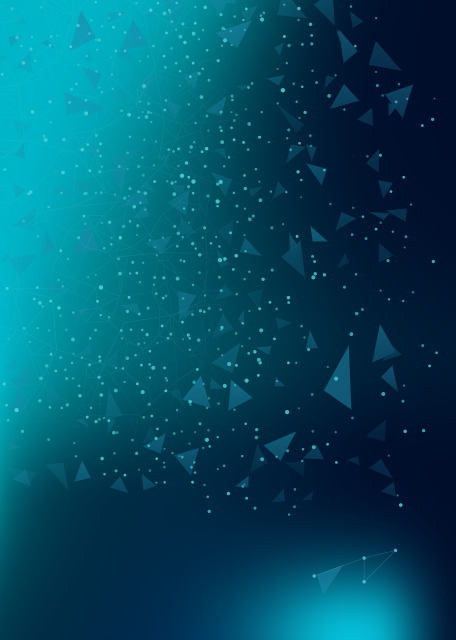
Give the GLSL for this background, as a WebGL 1 fragment shader.

```glsl
precision highp float;
// Cyan and navy gradient with a scattered network of dots, thin links and glassy shards.

uniform vec2 u_resolution;

vec2 hash2(vec2 p) {
  return fract(sin(vec2(dot(p, vec2(127.1, 311.7)), dot(p, vec2(269.5, 183.3)))) * 43758.5);
}

float segmentDistance(vec2 p, vec2 a, vec2 b) {
  vec2 d = b - a;
  return length(p - a - d * clamp(dot(p - a, d) / dot(d, d), 0.0, 1.0));
}

float edgeSide(vec2 p, vec2 a, vec2 b) {
  vec2 d = b - a;
  return dot(p - a, vec2(-d.y, d.x)) / length(d);
}

// Coverage of a triangle; soft is the half width of its edge.
float triangle(vec2 p, vec2 a, vec2 b, vec2 c, float soft) {
  float turn = sign(edgeSide(c, a, b));
  float inside = min(min(edgeSide(p, a, b) * turn, edgeSide(p, b, c) * turn), edgeSide(p, c, a) * turn);
  return smoothstep(-soft, soft, inside);
}

float disc(float d, float radius, float soft) {
  return 1.0 - smoothstep(radius - soft, radius + soft, d);
}

vec3 background(vec2 uv) {
  float x = uv.x, y = uv.y;
  vec3 color = mix(vec3(0.0, 0.155, 0.255), vec3(0.0, 0.055, 0.17), smoothstep(0.4, 0.9, x + 0.1 * y));
  color.b += 0.06 * exp(-pow((x - 0.42) / 0.2, 2.0) - y * 9.0);

  // Left glow: wide with a firm edge at the top, narrow with a long tail below.
  float rise = max(y - 0.5, 0.0) * 2.0;
  float reach = mix(0.08, 0.4, smoothstep(0.2, 0.5, y)) + 0.2 * rise * rise;
  float falloff = 0.9 + 3.1 * pow(max((y - 0.35) / 0.65, 0.0), 1.7);
  float glow = exp(-pow(x / reach + 0.0001, falloff)) * mix(0.1, 1.0, smoothstep(-0.05, 0.45, y));
  color = mix(color, vec3(0.0, 0.71, 0.785), glow);
  color.b -= 0.14 * glow * (1.0 - glow);

  // Lower right glow
  float lower = exp(-pow((x - 0.77) / 0.23, 2.0) - pow(y / 0.115, 2.0));
  lower *= 1.0 - smoothstep(0.82, 1.05, x);
  return mix(color, vec3(0.02, 0.74, 0.84), lower);
}

// Chance of a dot: a dense central band and a sparse, clustered right side.
float dotDensity(vec2 uv) {
  float band = exp(-pow((uv.x - 0.3 - 0.1 * uv.y) / 0.25, 2.0));
  float floorLine = mix(0.27, 0.17, smoothstep(0.1, 0.5, uv.x));
  float cluster = 0.6 + 0.4 * sin(uv.x * 31.0 + 2.0 * sin(uv.y * 17.0)) * sin(uv.y * 37.0);
  float rightSide = 0.16 * cluster * (1.0 - smoothstep(0.93, 0.98, uv.x));
  return (0.42 * band + rightSide) * smoothstep(floorLine, floorLine + 0.08, uv.y);
}

float dots(vec2 p, float aspect, float px) {
  float sum = 0.0;
  for (int i = 0; i < 3; i++) {
    float scale = 24.0 + 12.0 * float(i);
    vec2 id = floor(p * scale);
    vec2 center = (id + 0.15 + 0.7 * hash2(id)) / scale;
    vec2 rnd = hash2(id + 41.0 + 17.0 * float(i));
    float radius = mix(0.0032, 0.0021, float(i) * 0.5) * (0.7 + 0.35 * rnd.y);
    float shown = step(rnd.x, dotDensity(center / vec2(aspect, 1.0)));
    sum = max(sum, shown * disc(length(p - center), radius, px) * (0.5 + 0.5 * rnd.y));
  }
  return sum;
}

// Links join jittered neighbours; long ones fade out.
vec2 node(vec2 id) { return id + 0.05 + 0.9 * hash2(id); }

float link(vec2 p, vec2 a, vec2 b, float width, float soft) {
  return disc(segmentDistance(p, a, b), width, soft) * (1.0 - smoothstep(0.8, 1.8, length(b - a)));
}

float network(vec2 p, float scale, float px) {
  p *= scale;
  px *= scale;
  vec2 id = floor(p), side = vec2(1.0, 0.0);
  float sum = 0.0, width = 0.0005 * scale;
  for (int i = 0; i < 4; i++) {
    vec2 next = vec2(-side.y, side.x);
    vec2 a = node(id + side);
    sum = max(sum, link(p, node(id), a, width, px));
    sum = max(sum, link(p, node(id), node(id + side + next), width, px));
    sum = max(sum, link(p, a, node(id + next), width, px));
    side = next;
  }
  return sum;
}

float shards(vec2 p, float scale, float px) {
  p *= scale;
  float sum = 0.0;
  for (int j = -1; j <= 1; j++) for (int i = -1; i <= 1; i++) {
    vec2 id = floor(p) + vec2(i, j);
    vec2 r = hash2(id + 7.3 + scale), s = hash2(id + 91.7), t = hash2(id + 53.1);
    vec2 q = p - id - 0.2 - 0.6 * r;
    float a = 6.283 * s.x, b = a + 0.6 + 2.2 * t.x, c = a + 3.2 + 1.8 * t.y;
    float cover = triangle(q, (0.25 + 0.35 * t.y) * vec2(cos(a), sin(a)),
      (0.15 + 0.3 * r.x) * vec2(cos(b), sin(b)), (0.05 + 0.3 * t.x) * vec2(cos(c), sin(c)), px * scale);
    float shown = step(s.y, 0.5) * step(0.18, id.y / scale) * step(id.x / scale, 0.62);
    sum = max(sum, cover * shown * (0.25 + 0.6 * r.y) * (0.85 + 0.5 * q.y));
  }
  return sum;
}

void main() {
  vec2 uv = gl_FragCoord.xy / u_resolution;
  vec2 p = gl_FragCoord.xy / u_resolution.y;
  float px = 0.65 / u_resolution.y;
  vec3 color = background(uv);

  // Glassy shards, with a large one on the right and one in the lower glow
  float glass = max(shards(p, 12.5, px), shards(p, 19.0, px) * 0.8);
  glass = max(glass, 0.8 * triangle(p, vec2(0.506, 0.39), vec2(0.545, 0.46), vec2(0.549, 0.36), px));
  glass = max(glass, 0.8 * triangle(p, vec2(0.495, 0.102), vec2(0.536, 0.117), vec2(0.505, 0.07), px));
  color = mix(color, vec3(0.12, 0.53, 0.66), glass * 0.7);

  // Two scales of network, fading to the right and below
  float web = max(network(p, 13.0, px), network(p + 3.7, 25.0, px) * 0.8);
  web *= (1.0 - smoothstep(0.3, 0.62, uv.x)) * smoothstep(0.27, 0.45, uv.y);
  color = mix(color, vec3(0.27, 0.8, 0.82), web * 0.2);
  color = mix(color, vec3(0.3, 0.82, 0.84), dots(p, u_resolution.x / u_resolution.y, px) * 0.88);

  // Small constellation over the lower glow
  vec2 west = vec2(0.491, 0.1), south = vec2(0.569, 0.091), mid = vec2(0.569, 0.128), east = vec2(0.618, 0.14);
  float wire = min(min(segmentDistance(p, west, mid), segmentDistance(p, mid, east)),
    min(segmentDistance(p, mid, south), segmentDistance(p, south, east)));
  float tip = min(min(length(p - west), length(p - south)), min(length(p - mid), length(p - east)));
  color = mix(color, vec3(0.35, 0.8, 0.85), max(0.25 * disc(wire, 0.0005, px), 0.8 * disc(tip, 0.0027, px)));

  gl_FragColor = vec4(color, 1.0);
}
```
